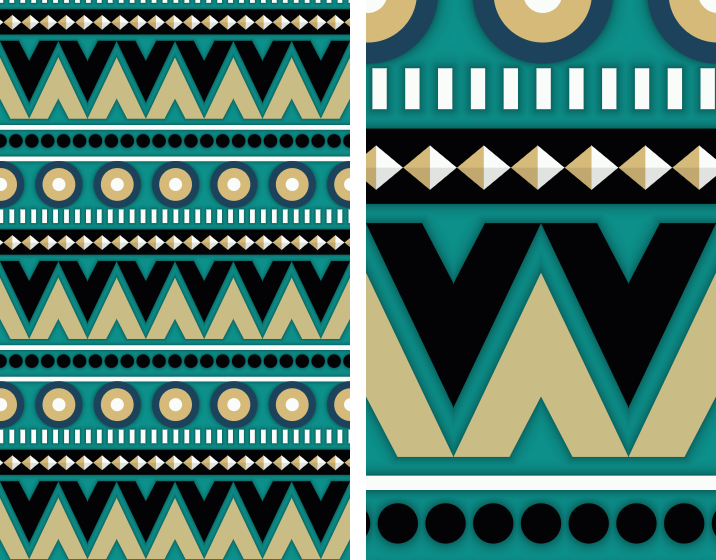
Left: the whole. Right: its middle third, enlarged.
Reproduce this pattern procedurally as a Shadertoy shader.

```glsl
// Horizontal bands of geometric ornament: gems, interlocking chevrons, dots, rings and ticks.
// Each motif is a distance function folded along x; the stack of bands repeats down y.
// One unit is one chevron column, and soft dark halos edge the motifs on the teal ground.

const float COLUMNS = 6.0;          // chevrons across the canvas
const float PERIOD = 3.775;         // height of one stack of bands
const float STACK_TOP = 0.106;      // first stack start, below the canvas top

const vec3 TEAL = vec3(0.05, 0.57, 0.55);
const vec3 BLACK = vec3(0.01, 0.01, 0.02);
const vec3 SAND = vec3(0.79, 0.74, 0.52);
const vec3 GOLD = vec3(0.84, 0.73, 0.48);
const vec3 NAVY = vec3(0.11, 0.26, 0.36);
const vec3 WHITE = vec3(0.98, 0.99, 0.98);

// Heights within the stack, measured downward
const float BAND_Y = 0.269;
const float GEM_Y = 0.277;
const float BLACK_TOP = 0.594;
const float SAND_APEX = 0.877;
const float LINE_A_Y = 2.078;
const float DOT_Y = 2.31;
const float LINE_B_Y = 2.618;
const float RING_Y = 3.056;
const float TICK_Y = 3.601;

// Motif sizes
const float BAND_HALF = 0.215;
const float LINE_HALF = 0.041;
const float CHEVRON_H = 1.053;
const float NOTCH_H = 0.345;
const float NOTCH_HALF = 0.18;
const float GEM_STEP = COLUMNS / 19.5;
const float GEM_SHIFT = 2.981;
const vec2 GEM_HALF = vec2(0.153, 0.127);
const float DOT_STEP = COLUMNS / 22.0;
const float DOT_R = 0.115;
const vec3 RING_R = vec3(0.402, 0.281, 0.112);
const float RING_SHIFT = 0.01;
const float TICK_STEP = COLUMNS / 32.0;
const float TICK_SHIFT = 0.015;
const vec2 TICK_HALF = vec2(0.041, 0.117);

const float HALO_WIDTH = 0.035;
const float HALO_DEPTH = 0.32;

// Signed offset from the nearest repeat
float fold(float x, float stepSize) {
    return x - stepSize * round(x / stepSize);
}

float boxDistance(vec2 p, vec2 halfSize) {
    vec2 d = abs(p) - halfSize;
    return length(max(d, 0.0)) + min(max(d.x, d.y), 0.0);
}

float diamondDistance(vec2 p, vec2 halfSize) {
    vec2 n = 1.0 / halfSize;
    return (dot(abs(p), n) - 1.0) / length(n);
}

// Triangle widening from its apex at h = 0, with a smaller triangle cut from its base
float chevronDistance(float x, float h) {
    x = abs(x);
    float slope = 0.5 / CHEVRON_H;
    float sides = (x - h * slope) / length(vec2(1.0, slope));
    float notchSlope = NOTCH_HALF / NOTCH_H;
    float notch = (x - (h - CHEVRON_H + NOTCH_H) * notchSlope) / length(vec2(1.0, notchSlope));
    return max(max(sides, h - CHEVRON_H), -notch);
}

float cover(float d, float pixel) {
    return clamp(0.5 - d / pixel, 0.0, 1.0);
}

void mainImage(out vec4 fragColor, in vec2 fragCoord) {
    float pixel = COLUMNS / iResolution.x;
    float x = fragCoord.x * pixel;
    float y = mod((iResolution.y - fragCoord.y) * pixel - STACK_TOP, PERIOD);

    // Distances to every motif
    float band = abs(y - BAND_Y) - BAND_HALF;
    float blackChevron = chevronDistance(fold(x - 0.5, 1.0), BLACK_TOP + CHEVRON_H - y);
    float sandChevron = chevronDistance(fold(x, 1.0), y - SAND_APEX);
    float lines = min(abs(y - LINE_A_Y), abs(y - LINE_B_Y)) - LINE_HALF;
    float dots = length(vec2(fold(x, DOT_STEP), y - DOT_Y)) - DOT_R;
    float ring = length(vec2(fold(x - RING_SHIFT, 1.0), y - RING_Y));
    float ticks = boxDistance(vec2(fold(x - TICK_SHIFT, TICK_STEP), y - TICK_Y), TICK_HALF);
    vec2 gem = vec2(fold(x - GEM_SHIFT, GEM_STEP), y - GEM_Y);

    // Ground with halos
    float darkShapes = min(min(band, blackChevron), min(dots, ring - RING_R.x));
    float nearest = min(min(darkShapes, sandChevron), min(lines, ticks));
    vec3 color = TEAL * (1.0 - HALO_DEPTH * exp(-max(nearest, 0.0) / HALO_WIDTH));

    // Flat motifs
    color = mix(color, BLACK, cover(min(min(band, blackChevron), dots), pixel));
    color = mix(color, SAND, cover(sandChevron, pixel));
    color = mix(color, WHITE, cover(min(lines, ticks), pixel));

    // Concentric rings
    color = mix(color, NAVY, cover(ring - RING_R.x, pixel));
    color = mix(color, GOLD, cover(ring - RING_R.y, pixel));
    color = mix(color, WHITE, cover(ring - RING_R.z, pixel));

    // Faceted gems: gold on the left, white on the right, lower facets shaded
    vec3 facet = mix(WHITE, GOLD, cover(gem.x, pixel));
    facet *= mix(1.0, 0.9, cover(-gem.y, pixel));
    color = mix(color, facet, cover(diamondDistance(gem, GEM_HALF), pixel));

    fragColor = vec4(color, 1.0);
}
```
